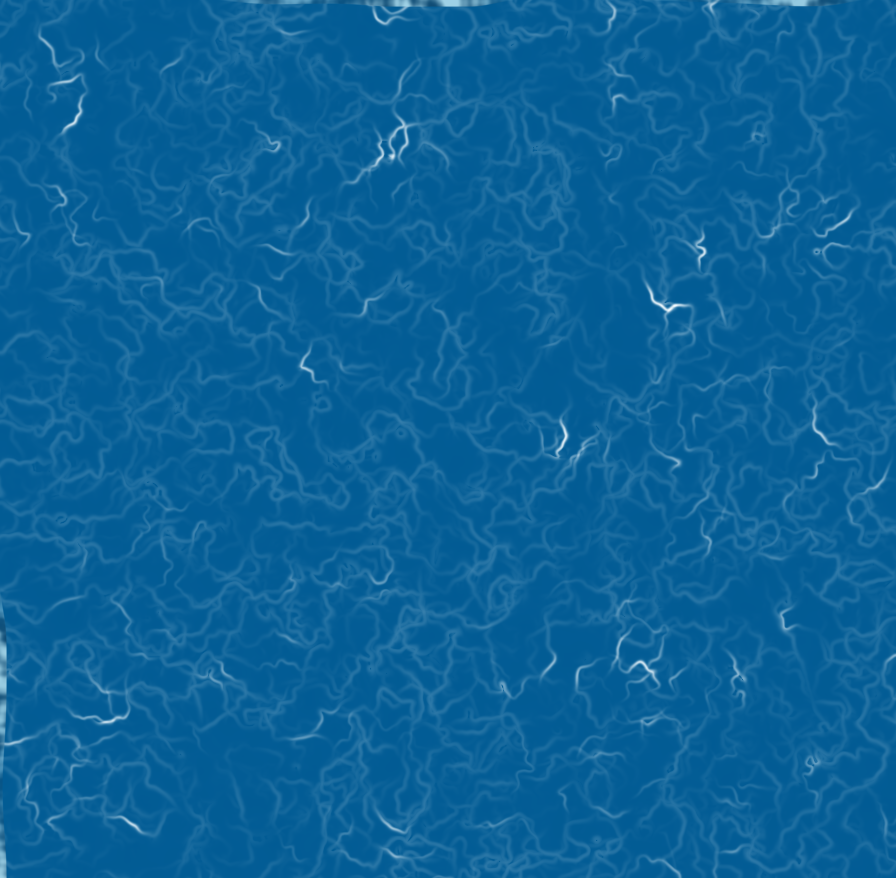
Write a Shadertoy shader that draws this texture.

```glsl
// Rippled blue water: faint, jagged light filaments with scattered white glints.
// Each layer traces the zero contour of warped gradient noise at an even width,
// broken up by patch noise; thin streaked slivers show at the left and top rims.

const vec3 DEEP_BLUE = vec3(0.008, 0.36, 0.582);
const vec3 FOAM_WHITE = vec3(0.94, 0.98, 1.0);
const vec3 RIM_DARK = vec3(0.06, 0.30, 0.46);
const vec3 RIM_PALE = vec3(0.62, 0.82, 0.90);
const int LAYERS = 6;
const float TAU = 6.2831853;

// Integer hash of a lattice cell, from 0 to 1
float hashCell(vec2 cell) {
    uvec2 q = uvec2(ivec2(cell)) * uvec2(1597334673u, 3812015801u);
    uint h = (q.x ^ q.y) * 1597334673u;
    h = (h ^ (h >> 15)) * 2246822519u;
    h ^= h >> 13;
    return float(h >> 8) / 16777216.0;
}

// Contribution of one lattice corner to gradient noise
float cornerSlope(vec2 cell, vec2 offset) {
    float angle = TAU * hashCell(cell);
    return dot(vec2(cos(angle), sin(angle)), offset);
}

float gradientNoise(vec2 p) {
    vec2 cell = floor(p);
    vec2 f = p - cell;
    vec2 s = f * f * f * (f * (f * 6.0 - 15.0) + 10.0);
    vec2 ex = vec2(1.0, 0.0);
    float low = mix(cornerSlope(cell, f), cornerSlope(cell + ex, f - ex), s.x);
    float high = mix(cornerSlope(cell + ex.yx, f - ex.yx),
                     cornerSlope(cell + 1.0, f - 1.0), s.x);
    return mix(low, high, s.y);
}

vec2 noisePair(vec2 p) {
    return vec2(gradientNoise(p), gradientNoise(p + vec2(37.3, 91.7)));
}

// Kinks make the contours wander like cracked light
float filamentField(vec2 p, float frequency, vec2 seed) {
    vec2 kink = 0.022 * noisePair(p * 28.0 + seed)
              + 0.010 * noisePair(p * 66.0 + seed);
    return gradientNoise((p + kink) * frequency + seed);
}

// Approximate distance to the zero contour, in canvas heights
float contourDistance(vec2 p, float frequency, vec2 seed) {
    const float STEP = 0.0008;
    float f = filamentField(p, frequency, seed);
    float fx = filamentField(p + vec2(STEP, 0.0), frequency, seed);
    float fy = filamentField(p + vec2(0.0, STEP), frequency, seed);
    return abs(f) * STEP / (length(vec2(fx - f, fy - f)) + 1e-5);
}

float softLine(float dist, float width) {
    float r = dist / width;
    return exp(-r * r);
}

// Foam amount of one layer: x is the faint thread, y the occasional glint
vec2 filamentLayer(vec2 p, float frequency, vec2 seed) {
    float dist = contourDistance(p, frequency, seed);
    float patches = gradientNoise(p * 13.0 + seed.yx) + 0.5 * gradientNoise(p * 4.0 + seed);
    float presence = smoothstep(-0.22, 0.5, patches);
    float glint = smoothstep(0.18, 0.60, gradientNoise(p * 12.0 - seed)
                + 0.4 * gradientNoise(p * 3.0 + 17.0));
    float thread = presence * (0.135 * softLine(dist, 0.0030)
                             + 0.012 * softLine(dist, 0.007));
    float core = glint * glint * (0.20 + 0.75 * presence) * softLine(dist, 0.0019);
    return vec2(thread, 0.8 * core);
}

// Ragged sliver along a rim: coverage in w, streaked colour in rgb
vec4 rimSliver(float depth, float along, float seed) {
    float extent = smoothstep(0.05, 0.30, gradientNoise(vec2(along * 4.5, seed)));
    float width = 0.0075 * extent;
    float cover = extent * (1.0 - smoothstep(width - 0.001, width + 0.001, depth));
    float streak = gradientNoise(vec2(along * 38.0, depth * 60.0 + seed))
                 + 0.4 * gradientNoise(vec2(along * 120.0, seed));
    return vec4(mix(RIM_DARK, RIM_PALE, smoothstep(-0.45, 0.45, streak)), cover);
}

void mainImage(out vec4 fragColor, in vec2 fragCoord) {
    vec2 uv = fragCoord / iResolution.y;

    // Filaments at several cell sizes; crossings stay nearly as faint as threads
    float foam = 0.0;
    for (int i = 0; i < LAYERS; i++) {
        float k = float(i);
        vec2 layer = filamentLayer(uv, 9.0 + 1.9 * k, vec2(13.7, 29.1) * (k + 1.0));
        foam = max(foam, layer.x) + 0.25 * min(foam, layer.x) + layer.y;
    }

    // Slight unevenness of the water body
    float tint = 0.006 * gradientNoise(uv * 30.0 + 5.0);
    vec3 color = mix(DEEP_BLUE + tint, FOAM_WHITE, min(foam, 1.0));

    // Slivers on the left and top rims
    vec4 leftRim = rimSliver(uv.x, uv.y, 3.4);
    vec4 topRim = rimSliver(1.0 - uv.y, uv.x, 8.6);
    color = mix(color, leftRim.rgb, leftRim.w);
    color = mix(color, topRim.rgb, topRim.w);

    fragColor = vec4(color, 1.0);
}
```
